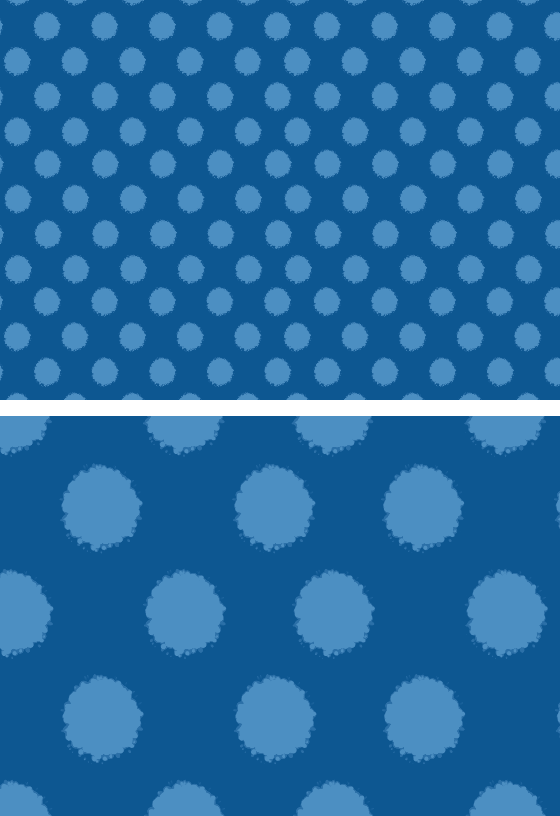
Top, the full canvas; bottom, a detail of the centre.
This pattern is drawn by a Shadertoy shader. Its source:

```glsl
// Lengths are in hundredths of the canvas width, y runs down from the top
const vec3 GROUND_COLOR = vec3(0.05, 0.34, 0.57);
const vec3 FRINGE_COLOR = vec3(0.17, 0.44, 0.66);
const vec3 DOT_COLOR = vec3(0.30, 0.56, 0.76);

const vec2 FIRST_DOT = vec2(8.36, 4.69);
const vec2 PITCH = vec2(10.286, 6.276);
const float ODD_ROW_SHIFT = -5.34;
const float ROW_DRIFT = 0.03;       // sideways creep per row
const float DRIFT_ROWS = 8.0;
const float DOTS_BEFORE_SEAM = 5.0;
const float ROWS_PER_BLOCK = 4.0;
const vec2 SEAM_CUT = vec2(1.43, 0.52);

const float DOT_RADIUS = 2.435;
const vec2 DOT_SQUASH = vec2(1.03, 0.98);
const float FRINGE_WIDTH = 0.13;
const float FIBER_SIZE = 0.36;
const float FIBER_TOP = 0.42;
const float FIBER_BOTTOM = 0.60;
const float MEAN_CELL_DISTANCE = 0.45;

vec2 hash2(vec2 p) {
    vec3 h = fract(p.xyx * vec3(0.1031, 0.1030, 0.0973));
    h += dot(h, h.yzx + 33.33);
    return fract((h.xx + h.yz) * h.zy);
}

// Distance to the nearest scattered point, centred on zero
float cellNoise(vec2 p) {
    vec2 cell = floor(p);
    float nearest = 4.0;
    for (int y = -1; y <= 1; y++) {
        for (int x = -1; x <= 1; x++) {
            vec2 id = cell + vec2(x, y);
            nearest = min(nearest, distance(p, id + hash2(id + 50.0)));
        }
    }
    return nearest - MEAN_CELL_DISTANCE;
}

// Offset from the centre of the closest dot
vec2 dotOffset(vec2 p) {
    vec2 q = p - FIRST_DOT;

    // Blocks of rows, each closing up slightly on the next
    float blockHeight = ROWS_PER_BLOCK * PITCH.y - SEAM_CUT.y;
    float block = max(floor((q.y + 0.5 * (PITCH.y - SEAM_CUT.y)) / blockHeight), 0.0);
    q.y -= block * blockHeight;
    float rowInBlock = floor(q.y / PITCH.y + 0.5);
    q.y -= rowInBlock * PITCH.y;

    // Staggered columns with one narrow gap at the vertical seam
    float row = rowInBlock + block * ROWS_PER_BLOCK;
    q.x -= ODD_ROW_SHIFT * mod(row, 2.0) + ROW_DRIFT * mod(row, DRIFT_ROWS);
    float seam = (DOTS_BEFORE_SEAM - 0.5) * PITCH.x - 0.5 * SEAM_CUT.x;
    q.x += SEAM_CUT.x * step(seam, q.x);
    q.x -= floor(q.x / PITCH.x + 0.5) * PITCH.x;
    return q;
}

// Ragged outline: x bounds the whole dot, y its solid core
vec2 dotEdges(vec2 q) {
    float angle = atan(q.y, q.x);
    float wobble = 0.04 * sin(3.0 * angle + 1.0) + 0.035 * sin(7.0 * angle + 2.3);
    float raggedness = mix(FIBER_TOP, FIBER_BOTTOM, smoothstep(0.5, 2.0, q.y));
    float outer = length(q * DOT_SQUASH) - DOT_RADIUS - wobble
                + raggedness * cellNoise(q / FIBER_SIZE);
    float core = outer + FRINGE_WIDTH + 0.25 * cellNoise(q / FIBER_SIZE * 0.8 + 17.0);
    return vec2(outer, max(outer, core));
}

void mainImage(out vec4 fragColor, in vec2 fragCoord) {
    float unit = 100.0 / iResolution.x;
    vec2 p = vec2(fragCoord.x, iResolution.y - fragCoord.y) * unit;
    vec2 edges = dotEdges(dotOffset(p));

    // Layer fringe and core over the ground
    vec2 cover = 1.0 - smoothstep(-0.8 * unit, 0.8 * unit, edges);
    vec3 color = mix(GROUND_COLOR, FRINGE_COLOR, cover.x);
    color = mix(color, DOT_COLOR, cover.y);
    fragColor = vec4(color, 1.0);
}
```
